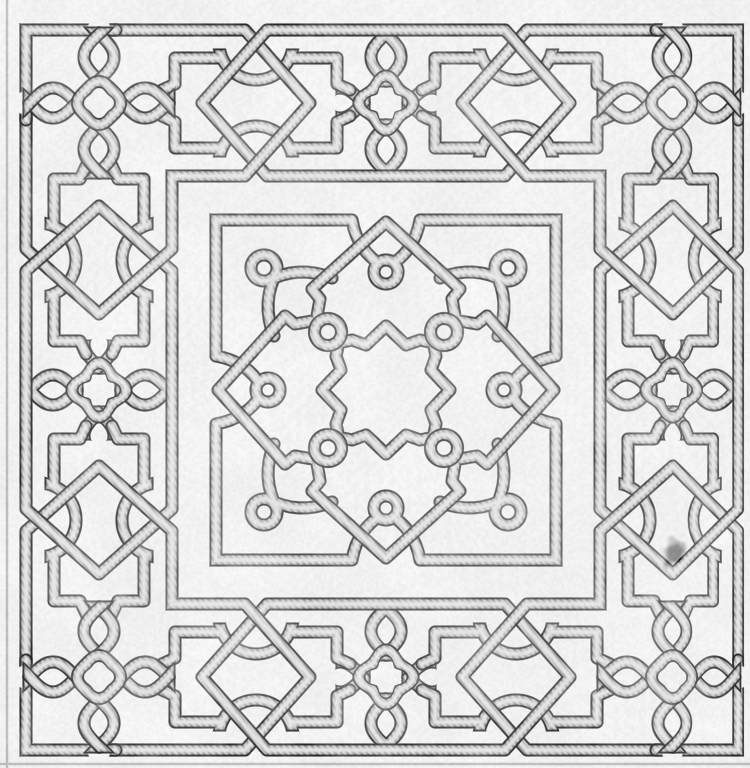
Reproduce this pattern procedurally as a WebGL 1 fragment shader.

```glsl
precision highp float;
uniform vec2 u_resolution;

const float GRID = 768.0;       // design units per canvas height
const float HALF_BAND = 5.6;
const float KNOT = 287.0;       // border centre line, from the middle
const float MEDALLION = 130.0;
const float RAIL = 73.0;        // rails either side of the border line
const float PAPER = 0.95;

float hash(vec2 p) {
  return fract(sin(dot(p, vec2(127.1, 311.7))) * 4375.54);
}

float noise(vec2 p) {
  vec2 i = floor(p), f = fract(p);
  f *= f * (3.0 - 2.0 * f);
  return mix(mix(hash(i), hash(i + vec2(1, 0)), f.x),
             mix(hash(i + vec2(0, 1)), hash(i + 1.0), f.x), f.y);
}

float seg(vec2 p, vec2 a, vec2 b) {
  vec2 v = b - a, w = p - a;
  return length(w - v * clamp(dot(w, v) / dot(v, v), 0.0, 1.0));
}

float bend(vec2 p, vec2 a, vec2 b, vec2 c) {
  return min(seg(p, a, b), seg(p, b, c));
}

// Quadratic curve drawn as short chords
float curve(vec2 p, vec2 a, vec2 b, vec2 c) {
  float d = 1e4;
  vec2 last = a;
  for (int i = 1; i <= 7; i++) {
    float t = float(i) / 7.0;
    vec2 next = mix(mix(a, b, t), mix(b, c, t), t);
    d = min(d, seg(p, last, next));
    last = next;
  }
  return d;
}

float ring(vec2 p, vec2 centre, float radius) {
  return abs(length(p - centre) - radius);
}

// Ring swelling into four lobes
float quatrefoil(vec2 p, float radius, float lobe) {
  return abs(length(p) - radius - lobe * cos(4.0 * atan(p.y, p.x + 0.001)));
}

// Lay an engraved ribbon over whatever is already drawn
void lay(inout float tone, float d, float hatch, float ink, float px) {
  float cover = 1.0 - smoothstep(-px, px, d - HALF_BAND);
  float shade = 0.93 - ink * (0.04 + 0.5 * hatch * smoothstep(0.0, HALF_BAND, d));
  float edge = 1.0 - smoothstep(0.2, 0.5 + px * 1.2, abs(d - HALF_BAND));
  tone = mix(tone, shade, cover);
  tone = mix(tone, 0.86 - 0.85 * ink, edge * 0.9);
}

// One wave of a twisted pair running along x, open at the knot's heart
float wave(vec2 p, float side, float reach) {
  float k = 0.0683, amp = 15.0;
  float slope = amp * k * sin(k * p.x);
  float d = abs(p.y - side * amp * cos(k * p.x)) / sqrt(1.0 + slope * slope);
  return max(d, max(abs(p.x) - reach, 22.0 - abs(p.x)));
}

void twist(inout float tone, vec2 p, float reach, float hatch, float ink, float px) {
  float side = abs(p.x) < 46.0 ? 1.0 : -1.0;
  lay(tone, wave(p, -side, reach), hatch, ink, px);
  lay(tone, wave(p, side, reach), hatch, ink, px);
}

// Rail that turns in to form one point of the diamond
float diamondRail(vec2 p) {
  return bend(p, vec2(-145, RAIL), vec2(-11, RAIL), vec2(54, 0));
}

float cartouche(vec2 p) {
  float d = max(ring(p, vec2(0, 60), 37.0), p.y - 48.0);
  d = min(d, bend(p, vec2(34, 45), vec2(81, 45), vec2(81, 19)));
  return min(d, seg(p, vec2(81, 19), vec2(94, 13)));
}

void border(inout float tone, vec2 q, vec2 corner, float hatch, float ink, float px) {
  vec2 m = q - vec2(MEDALLION, KNOT);
  vec2 h = abs(m);
  vec2 k = q - vec2(0, KNOT);
  // Middle knots
  twist(tone, k, 44.0, hatch, ink, px);
  twist(tone, k.yx, 64.0, hatch, ink, px);
  lay(tone, quatrefoil(k, 23.0, 4.0), hatch, ink, px);
  // Medallions
  lay(tone, cartouche(h), hatch, ink, px);
  vec2 s = vec2(m.x * (m.y > 0.0 ? 1.0 : -1.0), h.y);
  lay(tone, diamondRail(s * vec2(-1, 1)), hatch, ink, px);
  lay(tone, diamondRail(s), hatch, ink, px);
  lay(tone, seg(m, vec2(140, RAIL), vec2(250, RAIL)), hatch, ink, px);
  // Corner knots, with openings in the rail beside them
  float gap = length(q - vec2(KNOT, KNOT + RAIL + 2.0)) - 11.0;
  tone = mix(PAPER, tone, smoothstep(-px, px, gap));
  twist(tone, corner, 70.0, hatch, ink, px);
  twist(tone, corner.yx, 70.0, hatch, ink, px);
  lay(tone, quatrefoil(corner, 20.0, 1.5), hatch, ink, px);
}

void panel(inout float tone, vec2 q, float hatch, float ink, float px) {
  // Square frame and its inward curls
  float frame = seg(q, vec2(34, 170), vec2(190, 170));
  frame = min(frame, curve(q, vec2(34, 170), vec2(29, 142), vec2(9, 128)));
  lay(tone, min(frame, ring(q, vec2(0, 118), 12.0)), hatch, ink, px);
  // Teardrop curls on the diagonals
  float curl = curve(q, vec2(54, 112), vec2(84, 124), vec2(112, 112));
  lay(tone, min(curl, ring(q, vec2(122), 13.0)), hatch, ink, px);
  // Pointed arms and central star
  float arm = bend(q, vec2(0, 168), vec2(74, 101), vec2(66, 91));
  arm = min(arm, seg(q, vec2(66, 91), vec2(70, 68)));
  lay(tone, arm, hatch, ink, px);
  float star = bend(q, vec2(0, 64), vec2(20, 45), vec2(34, 50));
  lay(tone, min(star, seg(q, vec2(34, 50), vec2(48, 47))), hatch, ink, px);
  lay(tone, ring(q, vec2(58), 13.5), hatch, ink, px);
}

void main() {
  float px = GRID / u_resolution.y;
  vec2 p = gl_FragCoord.xy * px;
  vec2 fromCentre = p - vec2(386, 378);
  // The right-hand rail sits a little closer in
  fromCentre.x += 0.12 * max(fromCentre.x - KNOT, 0.0);
  vec2 q = abs(fromCentre);
  vec2 corner = q - KNOT;
  q = q.x > q.y ? q.yx : q;

  // Uneven ink, heavier toward the outer edge
  float ink = 0.38 + 0.2 * noise(p / 60.0) + 0.22 * noise(p / 11.0);
  ink += 0.18 * smoothstep(300.0, 365.0, q.y);
  float stroke = 0.5 + 0.5 * sin(p.x * 1.0 + p.y * 0.7 + 2.0 * noise(p / 14.0));
  float hatch = 0.3 + 0.7 * stroke;

  float tone = PAPER;
  if (q.y > 200.0) border(tone, q, corner, hatch, ink, px);
  else panel(tone, q, hatch, ink, px);

  // Plate margins, smudge and paper grain
  float margin = min(abs(p.x - 7.0), abs(p.y - 4.0));
  tone -= 0.2 * (1.0 - smoothstep(0.5, 2.0, margin));
  float smudge = length((p - vec2(673, 215)) / vec2(13, 20)) + noise(p / 7.0) * 0.6;
  tone -= 0.4 * (1.0 - smoothstep(0.6, 1.3, smudge));
  tone += 0.035 * (noise(p / 2.5) - 0.5) + 0.025 * (noise(p / 40.0) - 0.5);
  gl_FragColor = vec4(vec3(clamp(tone, 0.0, 1.0)), 1.0);
}
```
